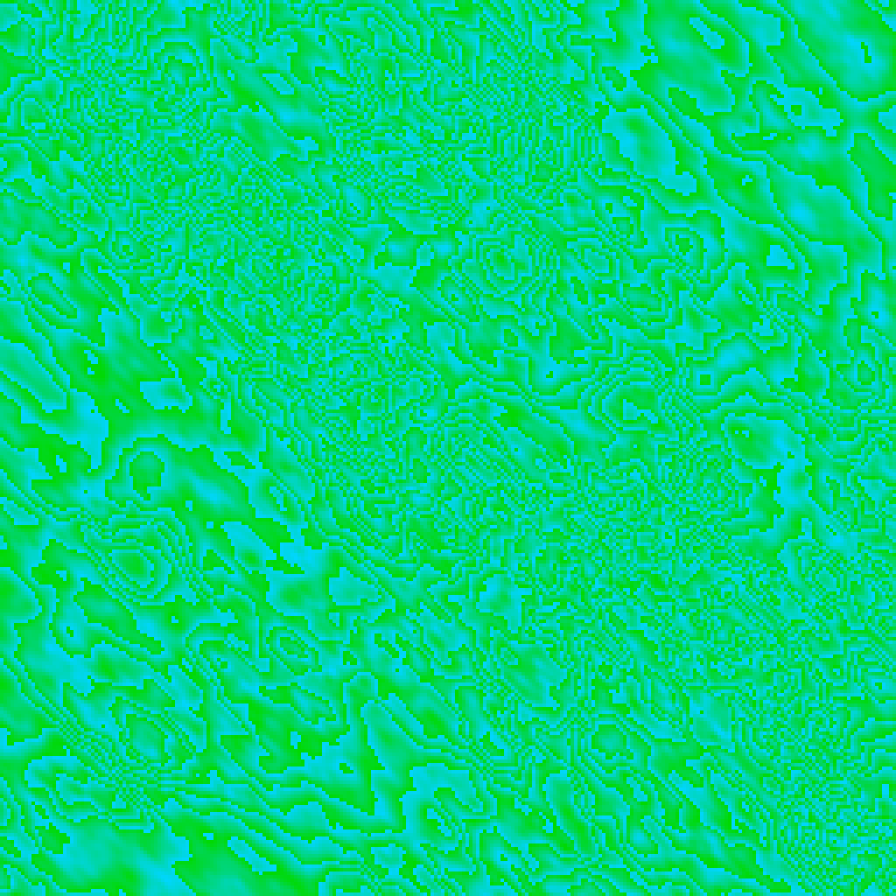
A Shadertoy shader for this texture:

```glsl
float hash(vec2 p) {
    return fract(sin(dot(p, vec2(127.1, 311.7))) * 43758.5453);
}

float valueNoise(vec2 p) {
    vec2 i = floor(p), f = fract(p);
    f = f * f * (3.0 - 2.0 * f);
    return mix(mix(hash(i), hash(i + vec2(1, 0)), f.x),
               mix(hash(i + vec2(0, 1)), hash(i + vec2(1, 1)), f.x), f.y);
}

// Centred fractal noise
float fbm(vec2 p) {
    float sum = 0.0, amplitude = 1.0;
    for (int octave = 0; octave < 4; octave++) {
        sum += amplitude * (valueNoise(p) - 0.5);
        p = p * 2.03 + vec2(17.3, 9.1);
        amplitude *= 0.48;
    }
    return sum;
}

// Terrain stretched along the falling diagonal, steeper inside diagonal bands
float terrain(vec2 uv) {
    float along = uv.x - uv.y;
    float across = uv.x + uv.y;
    float wobble = valueNoise(uv * 5.0 + 31.0) - 0.5;
    float mainBand = exp(-pow((across - 1.03 + 0.25 * wobble) / 0.15, 2.0));
    float sideBand = exp(-pow((across - 1.47 + 0.4 * wobble) / 0.16, 2.0));
    float patches = smoothstep(0.5, 0.9, valueNoise(uv * 7.0 + 5.0));
    float steepness = 3.2 + 10.0 * mainBand + 5.0 * sideBand + 4.0 * patches;
    vec2 stretched = vec2(along * 5.5, across * 9.5) + 40.0;
    return steepness * fbm(stretched) + 10.0 * across;
}

// One flat cell: the height wraps from cyan back to green
vec3 cellColor(vec2 uv) {
    vec2 cell = (floor(uv * 256.0) + 0.5) / 256.0;
    float level = fract(terrain(cell));
    return vec3(0.0, 0.85 - 0.01 * smoothstep(0.1, 0.3, level), level);
}

void mainImage(out vec4 fragColor, in vec2 fragCoord) {
    // Four samples per pixel smooth the cell borders
    vec3 color = vec3(0.0);
    for (int s = 0; s < 4; s++) {
        vec2 offset = vec2(s % 2, s / 2) * 0.5 - 0.25;
        color += cellColor((fragCoord + offset) / iResolution.y) / 4.0;
    }
    fragColor = vec4(color, 1.0);
}
```
